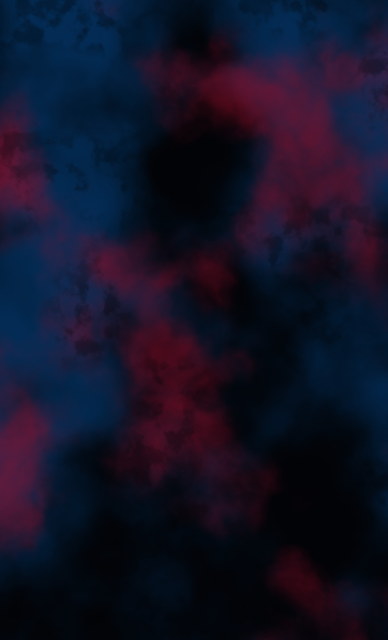
Reproduce this texture procedurally as a Shadertoy shader.

```glsl
const vec3 VOID_COLOR = vec3(0.006, 0.012, 0.026);
const vec3 BLUE_GAS   = vec3(0.006, 0.158, 0.305);
const vec3 RED_GAS    = vec3(0.365, 0.026, 0.088);

const float BLUE_SCALE = 3.3;    // cloud cells across the canvas width
const float RED_SCALE  = 3.8;
const float WARP_SCALE = 7.0;
const float DUST_SCALE = 26.0;
const float PATCH_SCALE = 5.0;   // regions in which dust gathers

const float WARP_AMOUNT = 0.06;
const float BLUE_ABSORPTION = 0.60;
const float DUST_DEPTH = 0.36;

const vec2 BLUE_RANGE  = vec2(0.24, 0.80);
const vec2 RED_RANGE   = vec2(0.45, 0.84);
const vec2 DUST_RANGE  = vec2(0.42, 0.70);
const vec2 PATCH_RANGE = vec2(0.35, 0.70);

const int OCTAVES = 6;
const mat2 OCTAVE_TURN = mat2(0.8, 0.6, -0.6, 0.8);

float hash(vec2 cell) {
    return fract(sin(dot(cell, vec2(127.1, 311.7))) * 43758.5453);
}

float valueNoise(vec2 p) {
    vec2 cell = floor(p);
    vec2 f = fract(p);
    vec2 blend = f * f * f * (f * (f * 6.0 - 15.0) + 10.0);
    float low  = mix(hash(cell), hash(cell + vec2(1.0, 0.0)), blend.x);
    float high = mix(hash(cell + vec2(0.0, 1.0)), hash(cell + vec2(1.0)), blend.x);
    return mix(low, high, blend.y);
}

// Fractal noise normalised to 0..1; gain sets the roughness
float fbm(vec2 p, float gain) {
    float sum = 0.0;
    float total = 0.0;
    float amplitude = 1.0;
    for (int i = 0; i < OCTAVES; i++) {
        sum += amplitude * valueNoise(p);
        total += amplitude;
        amplitude *= gain;
        p = OCTAVE_TURN * p * 2.03 + vec2(17.3, 9.1);
    }
    return sum / total;
}

float ramp(vec2 range, float value) {
    return smoothstep(range.x, range.y, value);
}

void mainImage(out vec4 fragColor, in vec2 fragCoord) {
    vec2 p = fragCoord / iResolution.x;

    // Ragged displacement of the cloud outlines
    vec2 warp = vec2(fbm(p * WARP_SCALE + 3.7, 0.50),
                     fbm(p * WARP_SCALE + 41.2, 0.50)) - 0.5;
    vec2 q = p + WARP_AMOUNT * warp;

    // Soft blue gas and rougher red gas
    float blue = ramp(BLUE_RANGE, fbm(q * BLUE_SCALE + vec2(12.4, 5.8), 0.40));
    float red  = ramp(RED_RANGE, fbm(q * RED_SCALE + vec2(63.1, 28.6), 0.46));

    // Small dark dust flecks gathered in patches
    float dust = ramp(DUST_RANGE, fbm(p * DUST_SCALE + 81.5, 0.5));
    dust *= ramp(PATCH_RANGE, fbm(p * PATCH_SCALE + 23.9, 0.5));

    // Additive glow, dimmed by the dust
    vec3 color = BLUE_GAS * blue * (1.0 - BLUE_ABSORPTION * red) + RED_GAS * red;
    color *= 1.0 - DUST_DEPTH * dust;
    fragColor = vec4(VOID_COLOR + color, 1.0);
}
```
